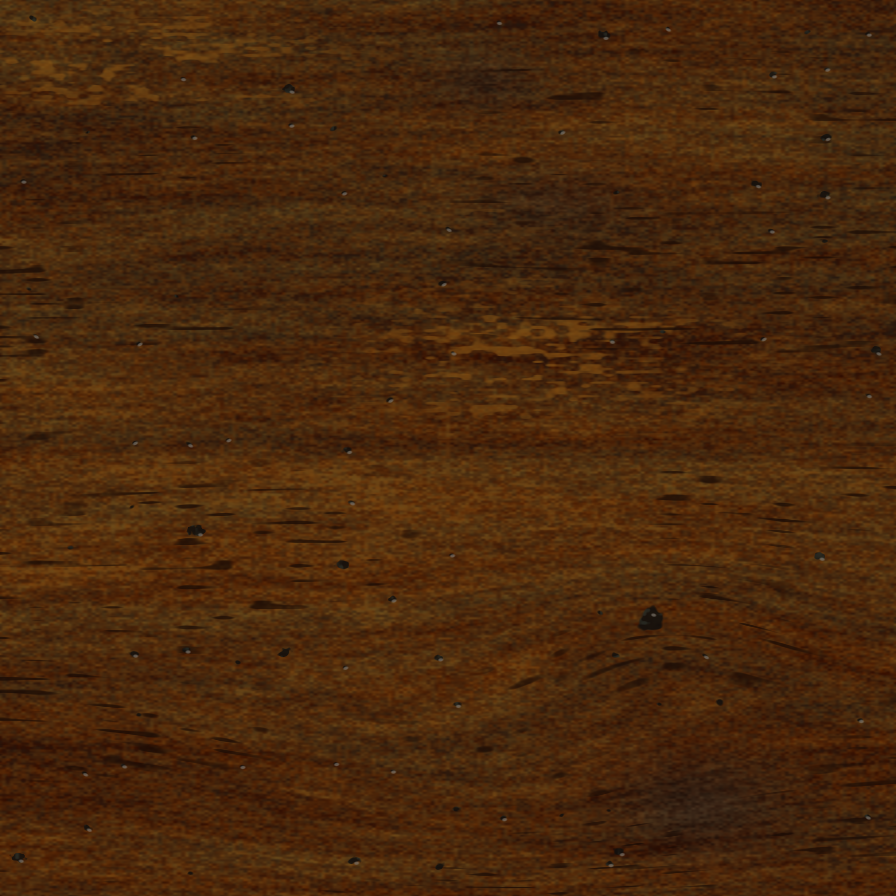
This texture is drawn by a three.js fragment shader. Its source:

```glsl
// Dark stained old wood board with horizontal grain, ochre wear, knots and small pits.
varying vec2 vUv;

const vec3 UMBER = vec3(0.165, 0.070, 0.030);
const vec3 WALNUT = vec3(0.290, 0.155, 0.045);
const vec3 HONEY = vec3(0.435, 0.275, 0.080);
const vec3 OCHRE = vec3(0.530, 0.330, 0.080);
const vec3 SOOT = vec3(0.060, 0.055, 0.050);
const vec3 GREY_STAIN = vec3(0.170, 0.125, 0.100);
const vec3 GLINT = vec3(0.500, 0.470, 0.430);
const vec3 OLIVE_SHIFT = vec3(-0.035, 0.030, 0.040);

float hash(vec2 p) {
  vec3 q = fract(vec3(p.xyx) * 0.1031);
  q += dot(q, q.yzx + 33.33);
  return fract((q.x + q.y) * q.z);
}

float noise(vec2 p) {
  vec2 cell = floor(p);
  vec2 f = fract(p);
  f = f * f * (3.0 - 2.0 * f);
  float low = mix(hash(cell), hash(cell + vec2(1.0, 0.0)), f.x);
  float high = mix(hash(cell + vec2(0.0, 1.0)), hash(cell + vec2(1.0)), f.x);
  return mix(low, high, f.y);
}

// Soft elliptical patch, 1 at its centre
float patchAt(vec2 p, vec2 centre, vec2 size) {
  vec2 d = (p - centre) / size;
  return exp(-dot(d, d));
}

// Bends the straight grain around the knot and into arches below it
vec2 bendGrain(vec2 p) {
  float lift = 0.055 * patchAt(p, vec2(0.75, 0.30), vec2(0.19, 0.10));
  float sag = 0.060 * patchAt(p, vec2(0.55, 0.10), vec2(0.27, 0.10));
  float sway = 0.018 * (noise(p * vec2(3.0, 5.0) + 7.0) - 0.5);
  return vec2(p.x, p.y - lift + sag + sway);
}

// Sum of long streaks, centred on zero
float streaks(vec2 p, vec2 scale) {
  float sum = 0.0;
  float weight = 0.5;
  for (int i = 0; i < 4; i++) {
    sum += weight * (noise(p * scale + float(i) * 19.7) - 0.5);
    scale *= vec2(2.3, 2.0);
    weight *= 0.8;
  }
  return sum;
}

// Scattered pits: x is the dark hollow, y the lit rim
vec2 pits(vec2 p, float count, float share, float minRadius, float maxRadius) {
  vec2 cell = floor(p * count);
  vec2 centre = (cell + 0.3 + 0.4 * vec2(hash(cell + 3.1), hash(cell + 8.7))) / count;
  float size = hash(cell + 21.3);
  float radius = mix(minRadius, maxRadius, size * size * size);
  vec2 d = (p - centre) * vec2(0.65, 1.0);
  d.y += d.x * (hash(cell + 5.9) - 0.5);
  float ragged = radius * (0.6 + 0.8 * noise(p * 260.0));
  float present = step(hash(cell + 40.2), share);
  float hollow = 1.0 - smoothstep(ragged - 0.001, ragged + 0.001, length(d));
  float rim = 1.0 - smoothstep(0.0008, 0.0026, length(d - radius * vec2(0.5, -0.9)));
  return present * vec2(hollow, rim * step(0.4, hash(cell + 13.0)));
}

void main() {
  vec2 p = vUv;
  vec2 g = bendGrain(p);

  // Broad tone: golden band in the lower middle, dark seam above it
  float tone = 0.42 + 0.24 * (noise(p * vec2(2.5, 7.0) + 4.0) - 0.5);
  tone += 0.21 * patchAt(p, vec2(0.45, 0.40), vec2(0.75, 0.12));
  tone += 0.10 * patchAt(p, vec2(0.15, 0.96), vec2(0.35, 0.08));
  tone -= 0.12 * patchAt(p, vec2(0.20, 0.505), vec2(0.60, 0.012));

  // Long fibres, then fine grain in brightness and hue
  tone += 0.42 * streaks(g, vec2(2.5, 32.0));
  tone += 0.24 * (noise(g * vec2(14.0, 190.0) + 31.0) - 0.5);
  tone += 0.38 * (noise(p * vec2(230.0, 400.0)) - 0.5);
  tone += 0.24 * (noise(p * vec2(120.0, 310.0) + 55.0) - 0.5);
  float hue = noise(p * vec2(190.0, 290.0) + 91.0) - 0.5;
  hue += 0.7 * (noise(g * vec2(4.0, 45.0) + 12.0) - 0.5);
  hue += 0.25 * smoothstep(0.35, 0.75, p.y) - 0.1;

  vec3 color = mix(UMBER, WALNUT, smoothstep(-0.05, 0.55, tone));
  color = mix(color, HONEY, smoothstep(0.40, 1.05, tone));
  color += OLIVE_SHIFT * hue;

  // Worn ochre flecks
  float wear = patchAt(p, vec2(0.60, 0.60), vec2(0.26, 0.09));
  wear += patchAt(p, vec2(0.15, 0.93), vec2(0.25, 0.07));
  wear += 0.6 * patchAt(p, vec2(0.57, 0.76), vec2(0.08, 0.02));
  float fleck = 0.6 * noise(p * vec2(75.0, 260.0) + 17.0) + 0.4 * noise(g * vec2(9.0, 95.0));
  color = mix(color, OCHRE, 0.65 * min(wear, 1.0) * smoothstep(0.56, 0.78, fleck));

  // Grey stains and short dark cracks
  float stain = patchAt(p, vec2(0.78, 0.10), vec2(0.09, 0.055));
  stain += 0.7 * patchAt(p, vec2(0.54, 0.91), vec2(0.05, 0.03));
  stain += 0.6 * patchAt(p, vec2(0.62, 0.77), vec2(0.08, 0.035));
  color = mix(color, GREY_STAIN + 0.16 * (tone - 0.45), 0.65 * min(stain, 1.0));
  float crack = smoothstep(0.78, 0.93, noise(g * vec2(24.0, 190.0) + 73.0));
  crack *= smoothstep(0.45, 0.75, noise(p * vec2(5.0, 11.0) + 29.0));
  color = mix(color, UMBER * 0.6, 0.75 * crack);

  // Pits, small holes and the main knot
  vec2 marks = max(pits(p, 17.0, 0.24, 0.0015, 0.0045), pits(p + 0.37, 6.0, 0.16, 0.004, 0.009));
  float knotEdge = length(p - vec2(0.726, 0.309)) + 0.007 * (noise(p * 170.0) - 0.5);
  marks.x = max(marks.x, 1.0 - smoothstep(0.011, 0.015, knotEdge));
  vec3 hollowColor = SOOT + vec3(0.07, 0.10, 0.09) * smoothstep(0.5, 0.9, noise(p * 210.0 + 5.0));
  color = mix(color, hollowColor, 0.85 * marks.x);
  color = mix(color, GLINT, 0.65 * marks.y);

  gl_FragColor = vec4(clamp(color, 0.0, 1.0), 1.0);
}
```
